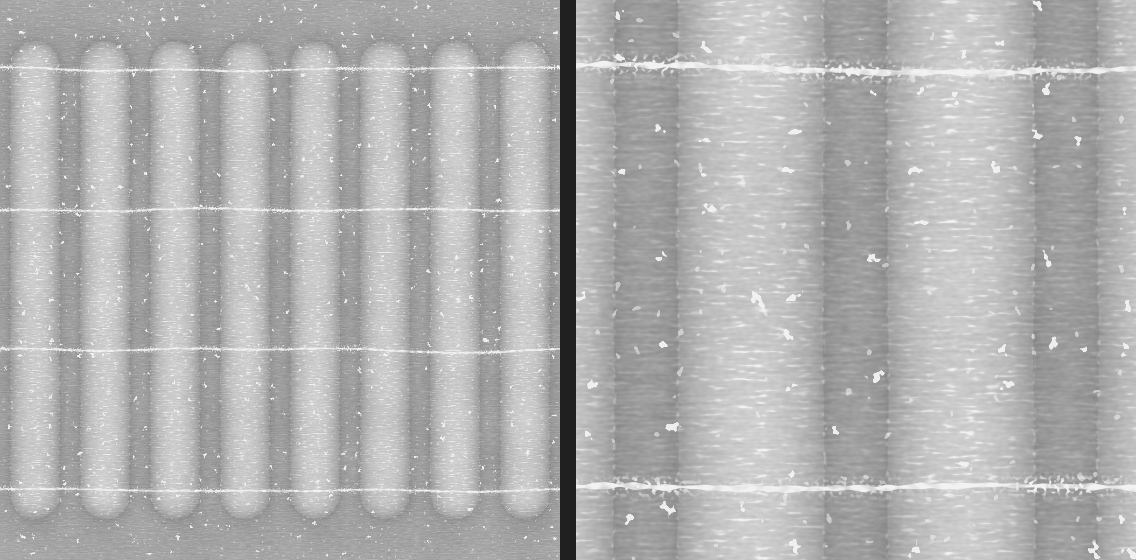
Left: the whole. Right: its middle third, enlarged.
Give the GLSL for this pattern, as a Shadertoy shader.

```glsl
// Brushed metal plate with a row of eight raised, round-ended ribs, crossed by
// four rough white scratches. Ribs come from one repeated capsule distance;
// grain, scratches and flakes come from wrapping gradient noise, so it tiles.

const float RIB_COUNT = 8.0;
const float RIB_RADIUS = 0.0435;
const float RIB_HALF_AXIS = 0.383;
const float SCRATCH_COUNT = 4.0;
const float SCRATCH_HALF_WIDTH = 0.0015;
const float SCRATCH_WANDER = 0.011;
const float FUZZ_REACH = 0.0052;
const vec2 GRAIN_FINE = vec2(80.0, 480.0);
const vec2 GRAIN_LONG = vec2(20.0, 360.0);
const vec2 GRAIN_DUST = vec2(230.0, 500.0);
const float GRAIN_STRENGTH = 0.05;
const float FLAKE_GRID = 40.0;
const float FLAKE_CHANCE = 0.27;
const float PLATE_TONE = 0.655;
const float RIB_EDGE_TONE = 0.615;
const float RIB_CREST_TONE = 0.80;
const float WHITE_TONE = 0.95;

vec2 hash2(vec2 p) {
    vec3 q = fract(p.xyx * vec3(0.1031, 0.1030, 0.0973));
    q += dot(q, q.yzx + 33.33);
    return fract((q.xx + q.yz) * q.zy);
}

float cornerSlope(vec2 cell, vec2 offset, vec2 period) {
    float angle = 6.2832 * hash2(mod(cell, period) + 7.0).x;
    return dot(vec2(cos(angle), sin(angle)), offset);
}

// Gradient noise, about -0.7 to 0.7, repeating after "period" cells
float noise(vec2 p, vec2 period) {
    vec2 i = floor(p), f = fract(p);
    vec2 w = f * f * f * (f * (f * 6.0 - 15.0) + 10.0);
    vec2 e = vec2(1.0, 0.0);
    float low = mix(cornerSlope(i, f, period), cornerSlope(i + e, f - e, period), w.x);
    float high = mix(cornerSlope(i + e.yx, f - e.yx, period),
                     cornerSlope(i + 1.0, f - 1.0, period), w.x);
    return mix(low, high, w.y);
}

float tiledNoise(vec2 uv, vec2 freq) {
    return noise(uv * freq, freq);
}

// Signed distance to the nearest rib, negative inside
float ribDistance(vec2 uv) {
    float x = (fract(uv.x * RIB_COUNT) - 0.5) / RIB_COUNT;
    float y = max(abs(uv.y - 0.5) - RIB_HALF_AXIS, 0.0);
    return length(vec2(x, y)) - RIB_RADIUS;
}

// Rough horizontal scratch with fuzz gathering in the gaps between ribs
float scratchMask(vec2 uv, float rib, float px) {
    float row = floor(uv.y * SCRATCH_COUNT);
    float lane = row + 0.37;
    float wander = noise(vec2(uv.x * 4.0, lane), vec2(4.0, 8.0))
                 + 0.12 * noise(vec2(uv.x * 40.0, lane), vec2(40.0, 8.0));
    float d = abs(uv.y - (row + 0.5) / SCRATCH_COUNT - SCRATCH_WANDER * wander);
    float halfWidth = SCRATCH_HALF_WIDTH * (1.0 + 1.1 * tiledNoise(uv, vec2(110.0, 30.0)));
    float core = 1.0 - smoothstep(halfWidth - 0.6 * px, halfWidth + 0.8 * px, d);
    core *= clamp(0.9 + 0.7 * tiledNoise(uv, vec2(150.0, 200.0)), 0.0, 1.0);
    float patches = 0.35 + 0.6 * smoothstep(-0.02, 0.008, rib)
                  + 0.8 * noise(vec2(uv.x * 14.0, lane), vec2(14.0, 8.0));
    float crumbs = smoothstep(0.0, 0.35, tiledNoise(uv, vec2(370.0)));
    float fuzz = crumbs * patches * exp(-d * d / (FUZZ_REACH * FUZZ_REACH));
    return clamp(max(core, fuzz), 0.0, 1.0);
}

// Scattered ragged flakes, one coarse and one fine layer
float flakeMask(vec2 uv, float px) {
    float ragged = tiledNoise(uv, vec2(300.0));
    float mask = 0.0;
    for (int layer = 0; layer < 2; layer++) {
        float grid = FLAKE_GRID * float(1 + layer);
        vec2 cell = floor(uv * grid);
        vec2 place = hash2(cell + 91.0 * float(layer));
        vec2 kind = hash2(cell + 17.0 + 53.0 * float(layer));
        vec2 q = fract(uv * grid) - (0.3 + 0.4 * place);
        float angle = 6.2832 * kind.y;
        q = mat2(cos(angle), -sin(angle), sin(angle), cos(angle)) * q;
        float radius = mix(0.05, 0.14, place.x * place.y + 0.3 * kind.y);
        float d = length(q * vec2(0.75, 1.3)) - radius + 0.22 * ragged;
        float aa = 0.6 * grid * px;
        float shape = 1.0 - smoothstep(-aa, aa, d);
        shape *= 1.0 - smoothstep(0.22, 0.28, length(q));
        mask = max(mask, shape * step(kind.x, FLAKE_CHANCE) * (0.95 - 0.4 * float(layer)));
    }
    return mask;
}

void mainImage(out vec4 fragColor, in vec2 fragCoord) {
    vec2 uv = fragCoord / iResolution.xy;
    float px = 1.0 / min(iResolution.x, iResolution.y);
    float rib = ribDistance(uv) + 0.0012 * tiledNoise(uv, vec2(16.0, 12.0));
    float inside = 1.0 - smoothstep(-px, px, rib);

    // Plate darkened around the ribs, ribs rounded towards a pale crest
    float outer = max(rib, 0.0);
    float plate = PLATE_TONE - 0.06 * exp(-outer / 0.03) - 0.035 * exp(-outer / 0.005);
    float rise = clamp(-rib / RIB_RADIUS, 0.0, 1.0);
    float crest = 1.0 - pow(1.0 - rise, 2.2);
    float ribTone = mix(RIB_EDGE_TONE, RIB_CREST_TONE, crest);
    ribTone += 0.02 * (hash2(vec2(floor(uv.x * RIB_COUNT), 3.0)).x - 0.5) * crest;
    float tone = mix(plate, ribTone, inside);

    // Thin broken rim, soft blotches and brushed grain
    float rim = smoothstep(0.0, 0.4, tiledNoise(uv, vec2(256.0)));
    tone += 0.13 * rim * exp(-rib * rib / 0.000001);
    tone += 0.03 * tiledNoise(uv, vec2(10.0, 14.0));
    float fine = tiledNoise(uv, GRAIN_FINE);
    float dust = tiledNoise(uv, GRAIN_DUST);
    tone += GRAIN_STRENGTH * (fine + 0.7 * tiledNoise(uv, GRAIN_LONG) + 0.8 * dust);
    tone += mix(0.03, 0.10, crest * inside) * smoothstep(0.2, 0.55, fine + 0.3 * dust);

    // White wear
    tone = mix(tone, WHITE_TONE, flakeMask(uv, px));
    tone = mix(tone, WHITE_TONE, scratchMask(uv, rib, px));
    fragColor = vec4(vec3(clamp(tone, 0.0, 1.0)), 1.0);
}
```
